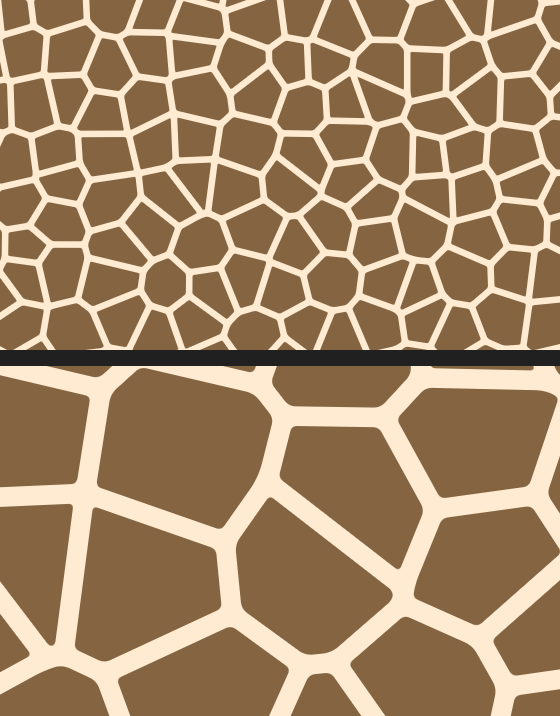
Top, the full canvas; bottom, a detail of the centre.
This pattern is drawn by a Shadertoy shader. Its source:

```glsl
// Giraffe hide: brown polygonal patches parted by narrow cream seams.

// Sine-free hash: two values in 0..1 for each grid cell
vec2 hash22(vec2 p) {
    vec3 q = fract(p.xyx * vec3(0.1031, 0.1030, 0.0973));
    q += dot(q, q.yzx + 33.33);
    return fract((q.xx + q.yz) * q.zy);
}

// Jittered centre of the patch that belongs to a grid cell
vec2 patchCentre(vec2 cell) {
    return cell + 0.5 + 0.72 * (hash22(cell + 37.0) - 0.5);
}

// Polynomial minimum that rounds the patch corners
float smoothMin(float a, float b, float k) {
    float h = max(k - abs(a - b), 0.0) / k;
    return min(a, b) - 0.25 * k * h * h;
}

// Distance from p to the nearest border between Voronoi patches
float seamDistance(vec2 p) {
    vec2 home = floor(p), nearestCell = home, nearest = vec2(0.0);
    float best = 1e3;

    // Find the closest centre
    for (int y = -2; y <= 2; y++)
    for (int x = -2; x <= 2; x++) {
        vec2 cell = home + vec2(x, y);
        vec2 toCentre = patchCentre(cell) - p;
        float d = dot(toCentre, toCentre);
        if (d < best) {
            best = d;
            nearest = toCentre;
            nearestCell = cell;
        }
    }

    // Measure to the bisector with each neighbour
    float seam = 1e3;
    for (int y = -2; y <= 2; y++)
    for (int x = -2; x <= 2; x++) {
        if (x == 0 && y == 0) continue;
        vec2 toCentre = patchCentre(nearestCell + vec2(x, y)) - p;
        float d = dot(0.5 * (nearest + toCentre), normalize(toCentre - nearest));
        seam = smoothMin(seam, d, 0.04);
    }
    return seam;
}

void mainImage(out vec4 fragColor, in vec2 fragCoord) {
    const float rows = 7.8;
    float pixel = rows / iResolution.y;
    vec2 p = fragCoord * pixel;

    vec3 cream = vec3(0.995, 0.922, 0.822);
    vec3 brown = vec3(0.522, 0.392, 0.253);

    // Antialiased step from seam to patch
    float inPatch = clamp((seamDistance(p) - 0.073) / pixel + 0.5, 0.0, 1.0);
    fragColor = vec4(mix(cream, brown, inPatch), 1.0);
}
```
